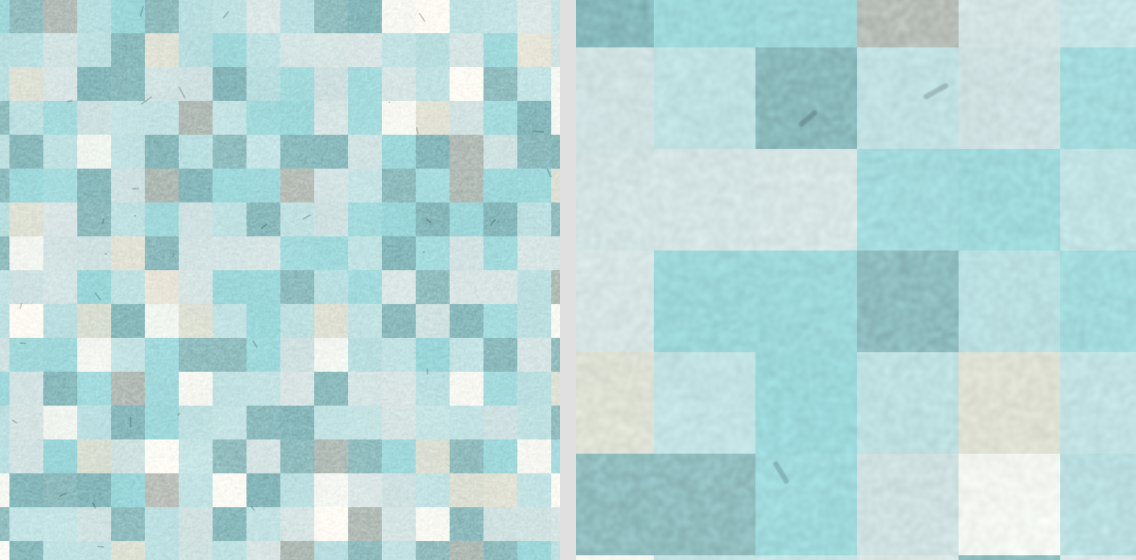
Left, the full canvas; right, a detail of the centre.
This pattern is drawn by a three.js fragment shader. Its source:

```glsl
// Patchwork of flat square tiles in teal, aqua, mist, white, sand and grey.
// A hash picks each tile's colour, leaning dark on alternate tiles, and
// gradient noise lays a fibrous paper grain with a few stray flecks over it.
varying vec2 vUv;

float hash(vec2 p) {
  vec3 q = fract(p.xyx * 0.1031 + 0.37);
  q += dot(q, q.yzx + 33.33);
  return fract((q.x + q.y) * q.z);
}

float cornerSlope(vec2 corner, vec2 offset) {
  float angle = 6.28318 * hash(corner);
  return dot(vec2(cos(angle), sin(angle)), offset);
}

float gradientNoise(vec2 p) {
  vec2 i = floor(p), f = fract(p);
  vec2 u = f * f * f * (f * (f * 6.0 - 15.0) + 10.0);
  vec2 e = vec2(1.0, 0.0);
  return mix(
    mix(cornerSlope(i, f), cornerSlope(i + e, f - e), u.x),
    mix(cornerSlope(i + e.yx, f - e.yx), cornerSlope(i + 1.0, f - 1.0), u.x),
    u.y);
}

// Colour of one tile
vec3 tileColor(vec2 id) {
  float pick = hash(id + 17.0);
  float darkShare = mix(0.10, 0.34, mod(id.x + id.y, 2.0));
  float rest = (pick - darkShare) / (1.0 - darkShare);

  vec3 color = vec3(0.55, 0.73, 0.74);                     // dark teal
  if (rest > 0.0) color = vec3(0.75, 0.88, 0.885);         // pale aqua
  if (rest > 0.31) color = vec3(0.83, 0.89, 0.89);         // mist
  if (rest > 0.565) color = vec3(0.63, 0.85, 0.86);        // bright aqua
  if (rest > 0.755) color = vec3(0.965, 0.968, 0.945);     // white
  if (rest > 0.865) color = vec3(0.88, 0.885, 0.835);      // sand
  if (rest > 0.935) color = vec3(0.71, 0.74, 0.715);       // grey

  float shade = hash(id + 71.0) - 0.5;
  return color + shade * vec3(0.055, 0.025, 0.02);
}

// Tiles with smoothed seams
vec3 tiles(vec2 p) {
  vec2 id = floor(p - 0.5);
  vec2 seam = 0.7 * fwidth(p);
  vec2 w = smoothstep(0.5 - seam, 0.5 + seam, fract(p - 0.5));
  vec2 e = vec2(1.0, 0.0);
  return mix(mix(tileColor(id), tileColor(id + e), w.x),
             mix(tileColor(id + e.yx), tileColor(id + 1.0), w.x), w.y);
}

// Pressed fibres: bent, stretched noise plus fine speckle
float paperGrain(vec2 uv) {
  vec2 bend = vec2(gradientNoise(uv * 38.0), gradientNoise(uv * 38.0 + 50.0));
  vec2 p = uv + 0.012 * bend;
  float fibres = gradientNoise(p * vec2(75.0, 150.0));
  float cross = gradientNoise(mat2(0.8, 0.6, -0.6, 0.8) * p * vec2(170.0, 95.0) + 31.0);
  float speckle = gradientNoise(uv * 215.0 + 9.0);
  return 0.6 * fibres + 0.5 * cross + 0.7 * speckle;
}

// Sparse short dark hairs and dots
float flecks(vec2 uv) {
  vec2 p = uv * 14.0;
  vec2 id = floor(p);
  vec2 center = 0.25 + 0.5 * vec2(hash(id + 5.0), hash(id + 23.0));
  float angle = 6.28318 * hash(id + 41.0);
  vec2 along = vec2(cos(angle), sin(angle));
  vec2 d = fract(p) - center;
  float halfLength = 0.15 * pow(hash(id + 59.0), 2.0);
  d -= along * clamp(dot(d, along), -halfLength, halfLength);
  float present = step(0.78, hash(id + 83.0));
  return present * (1.0 - smoothstep(0.008, 0.035, length(d)));
}

void main() {
  vec3 color = tiles(vUv * 16.54 - vec2(0.28, 0.56));

  // Grain shows most on the deeper tones
  float depth = mix(0.11, 0.04, smoothstep(0.65, 0.96, color.g));
  color *= 1.0 + depth * paperGrain(vUv);
  color *= 1.0 + 0.02 * gradientNoise(vUv * 9.0);
  color *= 1.0 - 0.17 * flecks(vUv);

  gl_FragColor = vec4(color, 1.0);
}
```
